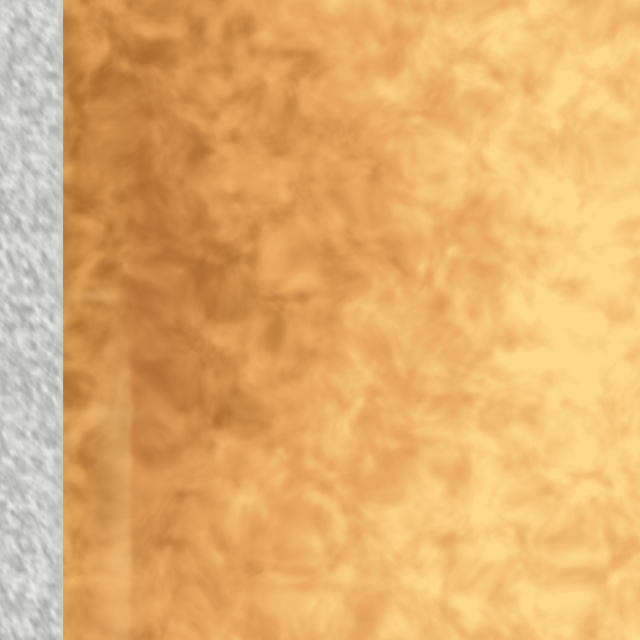
Reproduce this texture procedurally as a three.js fragment shader.

```glsl
// Warm mottled amber sheet, dark at the left and glowing at the right,
// beside a narrow strip of grainy grey plaster. Broad soft pools set the tone,
// layered value noise mottles it, and a three-stop ramp colours it.
varying vec2 vUv;

const float STRIP_EDGE = 0.0985;
const float EDGE_SOFT = 0.0012;
const float CREASE_X = 0.205;
const float MOTTLE = 0.50;
const float GRAIN = 0.30;
const vec3 UMBER = vec3(0.67, 0.42, 0.18);
const vec3 AMBER = vec3(0.91, 0.66, 0.37);
const vec3 HONEY = vec3(1.00, 0.85, 0.54);
const vec3 RUST = vec3(0.74, 0.45, 0.25);
const vec3 PALE = vec3(0.93, 0.74, 0.48);
const vec3 PLASTER = vec3(0.785, 0.79, 0.78);

float hash(vec2 p) {
  return fract(sin(dot(p, vec2(127.1, 311.7))) * 43758.5453);
}

float noise(vec2 p) {
  vec2 i = floor(p), f = fract(p);
  f = f * f * (3.0 - 2.0 * f);
  float low = mix(hash(i), hash(i + vec2(1.0, 0.0)), f.x);
  float high = mix(hash(i + vec2(0.0, 1.0)), hash(i + 1.0), f.x);
  return mix(low, high, f.y);
}

// Rotated octaves, centred on zero
float mottle(vec2 p) {
  float sum = 0.0, amp = 0.5;
  for (int i = 0; i < 4; i++) {
    sum += amp * (noise(p) - 0.5);
    p = mat2(0.8, 0.6, -0.6, 0.8) * p * 1.75 + 17.3;
    amp *= i == 0 ? 1.0 : 0.5;
  }
  return sum;
}

// Soft elliptical pool, 1 at its centre
float pool(vec2 p, vec2 centre, vec2 radius) {
  vec2 d = (p - centre) / radius;
  return exp(-dot(d, d));
}

// Broad light and shade before mottling
float sheetTone(vec2 p) {
  float tone = 0.27 + 0.36 * smoothstep(0.08, 0.72, p.x);
  tone += 0.20 * smoothstep(0.55, 0.95, p.x + 0.04 * sin(p.y * 9.0));
  tone -= 0.15 * pool(p, vec2(0.26, 0.57), vec2(0.12, 0.18));
  tone -= 0.08 * pool(p, vec2(0.45, 0.58), vec2(0.20, 0.20));
  tone -= 0.05 * pool(p, vec2(0.14, 0.86), vec2(0.12, 0.16));
  tone -= 0.06 * pool(p, vec2(0.72, 0.66), vec2(0.08, 0.06));
  tone += 0.17 * pool(p, vec2(0.22, -0.05), vec2(0.26, 0.32));
  tone += 0.07 * pool(p, vec2(0.58, 0.12), vec2(0.20, 0.16));
  tone += 0.08 * pool(p, vec2(0.96, 0.46), vec2(0.20, 0.25));
  return tone;
}

// Small stains and bright flecks
float accents(vec2 p) {
  float a = -0.24 * pool(p, vec2(0.267, 0.150), vec2(0.022, 0.012));
  a -= 0.18 * pool(p, vec2(0.240, 0.290), vec2(0.028, 0.016));
  a -= 0.15 * pool(p, vec2(0.370, 0.690), vec2(0.016, 0.016));
  a -= 0.16 * pool(p, vec2(0.740, 0.685), vec2(0.016, 0.018));
  a -= 0.13 * pool(p, vec2(0.810, 0.175), vec2(0.022, 0.012));
  a -= 0.12 * pool(p, vec2(0.880, 0.370), vec2(0.014, 0.015));
  a += 0.14 * pool(p, vec2(0.570, 0.520), vec2(0.035, 0.040));
  a += 0.14 * pool(p, vec2(0.360, 0.750), vec2(0.016, 0.040));
  a += 0.12 * pool(p, vec2(0.325, 0.485), vec2(0.045, 0.018));
  a += 0.12 * pool(p, vec2(0.440, 0.430), vec2(0.045, 0.018));
  return a;
}

vec3 sheet(vec2 p) {
  vec2 warp = vec2(noise(p * 14.0), noise(p * 14.0 + 31.0)) - 0.5;
  float tone = sheetTone(p) + accents(p);
  tone += MOTTLE * mottle(p * 23.0 + warp * 0.9);
  tone += 0.10 * (noise(p * 9.0 + 5.0) - 0.5);
  tone = clamp(tone, 0.0, 1.0);
  vec3 colour = mix(UMBER, AMBER, smoothstep(0.0, 1.0, tone / 0.55) * 0.5 + min(tone / 0.55, 1.0) * 0.5);
  colour = mix(colour, HONEY, clamp((tone - 0.55) / 0.40, 0.0, 1.0));

  // Reddish shade right of the crease, worn pale band left of it
  float rightSide = smoothstep(-0.008, 0.008, p.x - CREASE_X);
  float shade = rightSide * pool(p, vec2(0.22, 0.45), vec2(0.10, 0.32));
  colour = mix(colour, RUST, 0.38 * shade);
  float worn = (1.0 - rightSide) * smoothstep(0.125, 0.19, p.x);
  worn *= 1.0 - smoothstep(0.30, 0.58, p.y);
  colour = mix(colour, PALE, 0.42 * worn);
  float marks = pool(p, vec2(0.15, 0.537), vec2(0.045, 0.010))
    + pool(p, vec2(0.165, 0.352), vec2(0.045, 0.014))
    + pool(p, vec2(0.190, 0.120), vec2(0.016, 0.016))
    + pool(p, vec2(0.120, 0.316), vec2(0.012, 0.014));
  return mix(colour, PALE, 0.45 * min(marks, 1.0));
}

// Fine slanted grain
vec3 plaster(vec2 p) {
  vec2 q = vec2(p.x + 0.4 * p.y, p.y * 0.65);
  float grain = noise(q * 110.0) - 0.5 + 0.5 * (noise(q * 200.0 + 9.0) - 0.5);
  float calm = 1.0 - 0.6 * smoothstep(0.085, STRIP_EDGE, p.x);
  return PLASTER + GRAIN * 0.65 * grain * calm;
}

void main() {
  float onSheet = smoothstep(STRIP_EDGE - EDGE_SOFT, STRIP_EDGE + EDGE_SOFT, vUv.x);
  gl_FragColor = vec4(mix(plaster(vUv), sheet(vUv), onSheet), 1.0);
}
```
